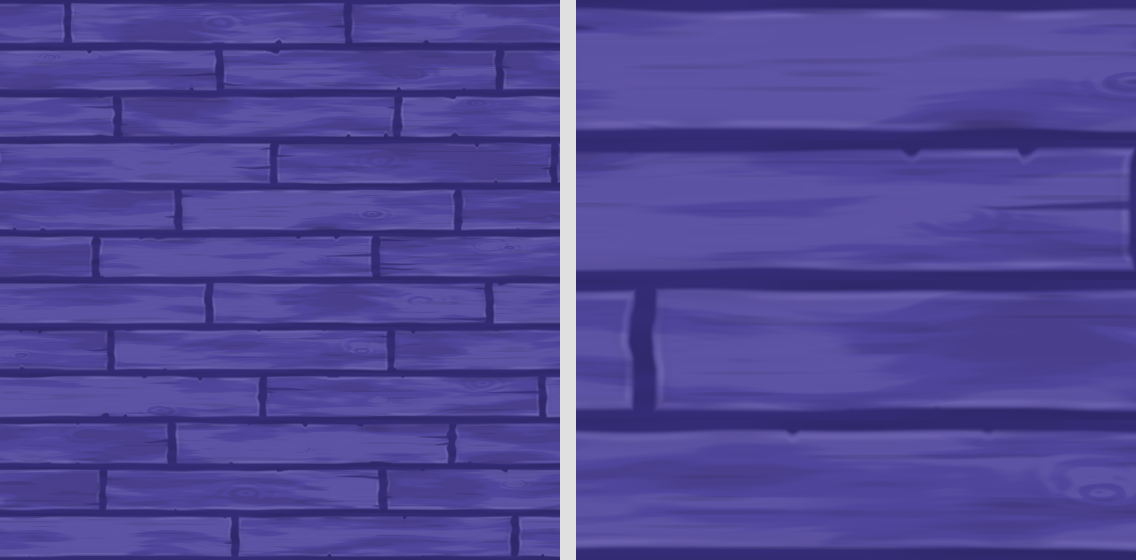
Left, the full canvas; right, a detail of the centre.
This texture is drawn by a WebGL 1 fragment shader. Its source:

```glsl
precision highp float;
uniform vec2 u_resolution;

float hash(vec2 p) {
  vec3 a = fract(p.xyx * 0.1031);
  a += dot(a, a.yzx + 33.33);
  return fract((a.x + a.y) * a.z);
}

float noise(vec2 p) {
  vec2 i = floor(p), f = fract(p);
  f = f * f * (3.0 - 2.0 * f);
  return mix(mix(hash(i), hash(i + vec2(1, 0)), f.x),
             mix(hash(i + vec2(0, 1)), hash(i + vec2(1, 1)), f.x), f.y);
}

float fbm(vec2 p) {
  float sum = 0.0, amp = 0.54;
  for (int i = 0; i < 4; i++) {
    sum += amp * noise(p);
    p = p * vec2(1.9, 2.1) + 17.3;
    amp *= 0.5;
  }
  return sum;
}

// Distance inward from the worn plank outline, in row heights
float plankInset(vec2 q, vec2 seed) {
  vec2 side = sign(q) * 7.0;
  float along = q.x + seed.x;
  float gapY = 0.055 + 0.04 * noise(vec2(along * 1.3, side.y + seed.y));
  gapY += 0.07 * smoothstep(0.83, 1.0, noise(vec2(along * 5.0, side.y + seed.y + 3.0)));
  float gapX = 0.05 + 0.06 * noise(vec2(q.y * 7.0 + seed.x, side.x + seed.y));
  return min(0.5 - abs(q.y) - gapY, 3.0 - abs(q.x) - gapX);
}

// Tapered splits running in from the plank ends
float splits(vec2 q, vec2 seed, float aa) {
  float mask = 0.0;
  for (int i = 0; i < 4; i++) {
    vec2 s = seed + float(i) * 5.7;
    float side = hash(s) < 0.5 ? -1.0 : 1.0;
    float span = 0.25 + 1.2 * pow(hash(s + 1.0), 2.0);
    float taper = 1.0 - (3.0 - side * q.x) / span;
    float bend = 0.07 * (noise(vec2(q.x * 2.5, 0.0) + s) - 0.5);
    float dy = abs(q.y - 0.7 * (hash(s + 2.0) - 0.5) - bend);
    float width = 0.035 * taper;
    float slit = 1.0 - smoothstep(width - aa, width + aa, dy);
    mask = max(mask, slit * smoothstep(0.0, 0.3, taper) * step(0.6, hash(s + 3.0)));
  }
  return mask;
}

void main() {
  // Twelve staggered rows, two planks in each
  vec2 p = gl_FragCoord.xy / u_resolution * 12.0;
  float aa = max(0.02, 12.0 / u_resolution.y);
  float row = floor(p.y);
  float x = p.x + 6.0 * fract(0.6 * row + 0.3 * hash(vec2(row, 4.0)));
  float column = floor(x / 6.0);
  vec2 q = vec2(x - 6.0 * column - 3.0, fract(p.y) - 0.5);
  vec2 id = vec2(mod(column, 2.0), row);
  vec2 seed = 60.0 * vec2(hash(id + 3.1), hash(id + 19.7));

  // Knots bend the grain and leave faint rings
  float knotLine = 0.0, knotCore = 0.0, swell = 0.0;
  for (int i = 0; i < 2; i++) {
    vec2 s = seed + float(i) * 9.1;
    vec2 center = vec2(5.0, 0.6) * (vec2(hash(s), hash(s + 1.0)) - 0.5);
    float size = mix(0.2, 0.6, hash(s + 2.0));
    float r = length((q - center) * vec2(1.0, 2.8)) / size;
    r += 0.35 * (noise(q * vec2(3.0, 7.0) + s) - 0.5);
    float present = step(0.45, hash(s + 4.0));
    float fade = present * exp(-r * r * 0.9);
    swell += fade * (q.y - center.y);
    knotLine += fade * sin(r * 11.0);
    knotCore += present * (1.0 - smoothstep(0.45, 0.6, r)) * (hash(s + 5.0) - 0.45);
  }

  // Painted wood grain
  vec2 grain = vec2(q.x * 0.55, q.y * 4.5 - swell * 3.0) + seed;
  grain.y += 0.8 * noise(vec2(q.x * 0.7, q.y * 2.0) + seed);
  float tone = 0.5 + 1.1 * (fbm(grain) - 0.5) + 0.3 * (hash(id + 8.3) - 0.5);
  tone += 0.09 * knotLine + 0.3 * knotCore;
  vec3 wood = mix(vec3(0.285, 0.245, 0.55), vec3(0.31, 0.27, 0.61), smoothstep(0.28, 0.44, tone));
  wood = mix(wood, vec3(0.365, 0.325, 0.645), smoothstep(0.46, 0.6, tone));
  float streak = noise(vec2(q.x * 0.9, q.y * 20.0) + seed);
  wood *= 1.0 - 0.1 * smoothstep(0.7, 0.95, streak) + 0.03 * (streak - 0.5);

  // Pale worn rim just inside the outline
  float inset = plankInset(q, seed);
  float rim = exp(-pow((inset - 0.04) / 0.025, 2.0));
  wood += 0.07 * rim * smoothstep(0.2, 0.7, noise(q * vec2(2.0, 5.0) + seed + 5.0));
  wood *= 0.94 + 0.06 * smoothstep(0.0, 0.15, inset);

  // Dark gaps, softly varied
  vec3 gap = vec3(0.195, 0.165, 0.44) * (0.93 + 0.14 * noise(vec2(p.x, q.y * 9.0)));
  wood = mix(wood, gap, 0.8 * splits(q, seed, aa));
  gl_FragColor = vec4(mix(gap, wood, smoothstep(-aa, aa, inset)), 1.0);
}
```
